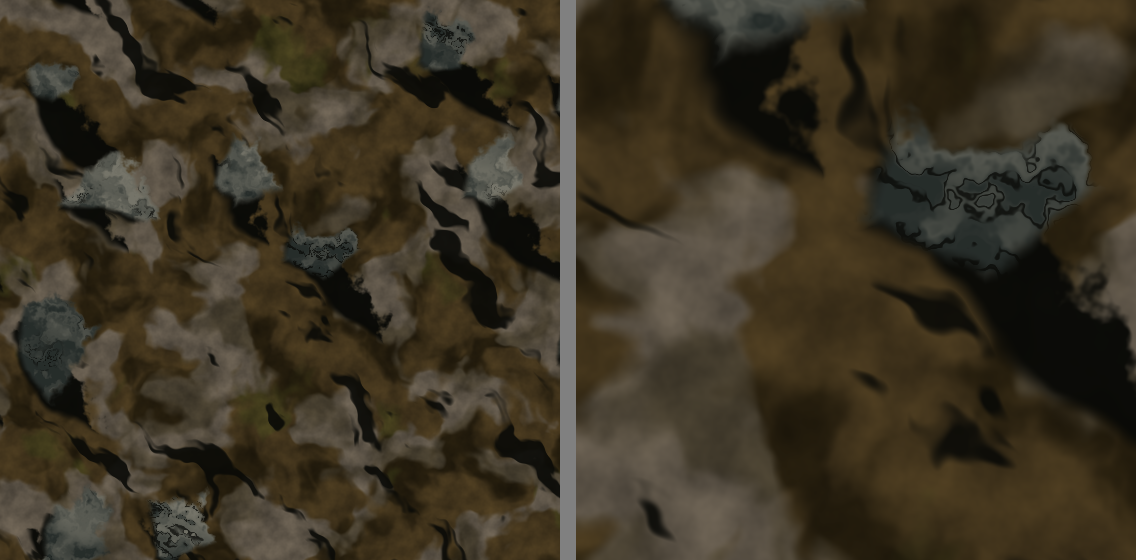
Left, the full canvas; right, a detail of the centre.
A three.js fragment shader for this texture:

```glsl
#define ROCK_GRID 4.0
#define ROCK_SHARE 0.75
#define ROCK_SIZE 0.25
#define ROCK_SIDES 5
#define EDGE_BLUR 0.03
#define SHADOW_WIDTH 0.13
#define SOIL_SCALE 9.0
#define DUST_LEVEL 0.07
#define CREVICE_LEVEL 0.34

varying vec2 vUv;

const vec3 BLACK = vec3(0.035, 0.037, 0.025);
const vec3 DARK_SOIL = vec3(0.14, 0.11, 0.05);
const vec3 SOIL = vec3(0.26, 0.205, 0.11);
const vec3 DARK_DUST = vec3(0.27, 0.24, 0.18);
const vec3 DUST = vec3(0.37, 0.335, 0.285);
const vec3 MOSS = vec3(0.24, 0.25, 0.10);
const vec3 SLATE = vec3(0.15, 0.175, 0.165);
const vec3 PALE_ROCK = vec3(0.46, 0.455, 0.41);
// Slope of the strata, and the direction the light comes from
const vec2 ALONG = vec2(0.68, -0.733);
const vec2 TO_LIGHT = vec2(0.733, 0.68);

vec2 hash2(vec2 p) {
  vec3 q = fract(p.xyx * vec3(0.1031, 0.1030, 0.0973));
  q += dot(q, q.yzx + 33.33);
  return fract((q.xx + q.yz) * q.zy);
}

vec2 direction(float angle) { return vec2(cos(angle), sin(angle)); }

float cornerSlope(vec2 corner, vec2 offset) {
  return dot(direction(6.2832 * hash2(corner).x), offset);
}

float gradientNoise(vec2 p) {
  vec2 i = floor(p), f = p - i, e = vec2(1.0, 0.0);
  vec2 u = f * f * f * (f * (f * 6.0 - 15.0) + 10.0);
  return mix(mix(cornerSlope(i, f), cornerSlope(i + e.xy, f - e.xy), u.x),
             mix(cornerSlope(i + e.yx, f - e.yx), cornerSlope(i + e.xx, f - e.xx), u.x), u.y);
}

float fbm(vec2 p) {
  float sum = 0.0, gain = 1.0;
  for (int i = 0; i < 4; i++) {
    sum += gain * gradientNoise(p);
    p = mat2(1.6, 1.2, -1.2, 1.6) * p + 7.3;
    gain *= 0.5;
  }
  return sum;
}

// Irregular convex polygon cut by jittered half planes
float rockDistance(vec2 p, float radius, vec2 seed) {
  float d = -radius;
  for (int i = 0; i < ROCK_SIDES; i++) {
    vec2 h = hash2(seed + float(i) * 3.7);
    float angle = 6.2832 * (float(i) + 0.7 * h.x) / float(ROCK_SIDES);
    d = max(d, dot(p, direction(angle)) - radius * (0.6 + 0.55 * h.y));
  }
  return d;
}

// Long shadow that swells in the middle and tapers at both ends
float streakDistance(vec2 p, float len, float width) {
  float t = clamp(dot(p, ALONG) / len, 0.0, 1.0);
  return length(p - ALONG * len * t) - width * sin(3.1416 * t);
}

vec3 soilColor(vec2 p, float grain) {
  float tone = fbm(p * SOIL_SCALE);
  float dust = fbm(p * SOIL_SCALE * 0.75 + 31.0);
  vec3 color = mix(DARK_SOIL, SOIL, smoothstep(-0.36, 0.12, tone));
  color = mix(color, MOSS, 0.5 * smoothstep(0.3, 0.5, fbm(p * 5.0 + 53.0)));
  vec3 dustColor = mix(DARK_DUST, DUST, smoothstep(-0.25, 0.25, tone + 0.4 * dust));
  color = mix(color, dustColor, smoothstep(-0.09, 0.11, dust - DUST_LEVEL));
  return color * (1.0 + 0.3 * grain);
}

vec3 rockColor(vec2 p, float slope, float pale, float grain) {
  vec2 strata = vec2(dot(p, ALONG) * 9.0, dot(p, TO_LIGHT) * 26.0);
  float layer = gradientNoise(strata + 2.0 * grain);
  float shade = 0.15 + 0.65 * pale + 0.22 * slope + 0.5 * (layer + grain);
  float crack = 1.0 - smoothstep(0.02, 0.10, abs(layer + 0.12));
  crack *= 0.75 * smoothstep(0.0, 0.3, fbm(p * 8.0 + 71.0));
  return mix(mix(SLATE, PALE_ROCK, clamp(shade, 0.0, 1.0)), BLACK, crack);
}

void main() {
  vec2 warp = vec2(fbm(vUv * 6.0 + 3.0), fbm(vUv * 6.0 + 17.0));
  vec2 bent = vUv + 0.05 * warp;
  float grain = fbm(vUv * 28.0 + 11.0);
  // Nearest rock and nearest shadow among the neighbouring cells
  vec2 g = vUv * ROCK_GRID + 0.12 * warp + 0.05 * grain;
  float rock = 1.0, shadow = 1.0, slope = 0.0, pale = 0.0;
  for (int k = 0; k < 9; k++) {
    vec2 cell = floor(g) + vec2(mod(float(k), 3.0), floor((float(k) + 0.5) / 3.0)) - 1.0;
    vec2 kind = hash2(cell + 41.0), look = hash2(cell + 87.0);
    if (kind.x > ROCK_SHARE) continue;
    vec2 q = g - cell - 0.2 - 0.6 * hash2(cell + 5.0);
    float radius = ROCK_SIZE * (0.65 + 0.7 * kind.y);
    float d = rockDistance(q, radius, cell);
    float contact = rockDistance(q + TO_LIGHT * radius * 0.35, radius * 0.9, cell);
    vec2 start = -radius * (0.75 * TO_LIGHT + 0.8 * ALONG);
    float streak = streakDistance(q - start, 0.45 + 0.65 * look.x, SHADOW_WIDTH * (0.3 + look.x));
    shadow = min(shadow, min(contact + 0.03, streak));
    if (d < rock) { rock = d; slope = dot(q, TO_LIGHT) / radius; pale = look.y; }
  }
  // Soil, then crevices and shadows, then the rocks on top
  vec2 slant = vec2(dot(bent, ALONG) * 5.0, dot(bent, TO_LIGHT) * 13.0);
  float crevice = smoothstep(-0.07, 0.07, fbm(slant + 23.0) - CREVICE_LEVEL);
  float shade = 1.0 - smoothstep(-EDGE_BLUR, EDGE_BLUR, shadow + 0.06 * grain);
  float cover = 1.0 - smoothstep(-EDGE_BLUR, EDGE_BLUR, rock + 0.05 * grain);
  vec3 color = mix(soilColor(bent, grain), BLACK, max(0.9 * crevice, 0.97 * shade));
  gl_FragColor = vec4(mix(color, rockColor(bent, slope, pale, grain), cover), 1.0);
}
```
